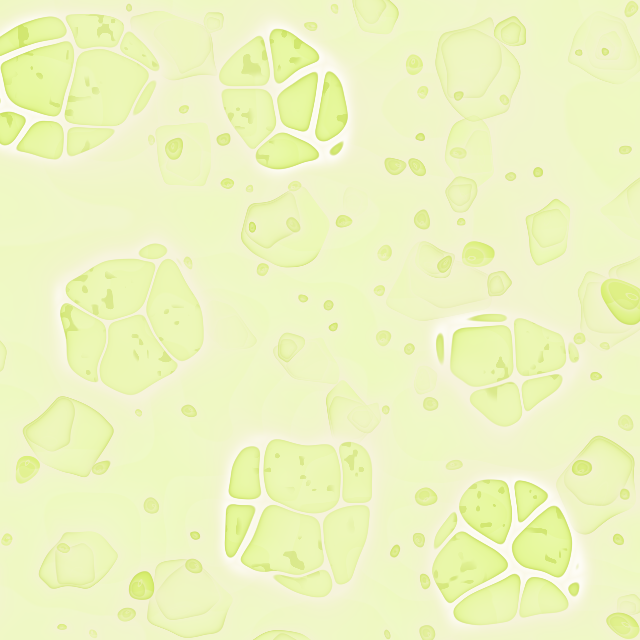
Write a Shadertoy shader that draws this texture.

```glsl
// Pale lime ground with faint translucent stones, white-cracked clusters and small green pebbles.
const float TAU = 6.2832;
const vec3 GROUND = vec3(0.938, 0.976, 0.775);
const vec3 CREAM = vec3(0.96, 0.943, 0.84);
const vec3 WHITE = vec3(1.0, 0.995, 0.98);
const vec3 PALE_LIME = vec3(0.922, 0.978, 0.695);
const vec3 LIME = vec3(0.9, 0.97, 0.6);
const vec3 LEAF = vec3(0.845, 0.942, 0.42);
const vec3 RIM = vec3(0.76, 0.85, 0.32);
const float CRACK_GRID = 10.0;

// Random and smooth helpers
vec2 hash2(vec2 p, float seed) {
    vec3 v = fract(p.xyx * vec3(0.1031, 0.1030, 0.0973) + seed * 0.1371);
    v += dot(v, v.yzx + 33.33);
    return fract((v.xx + v.yz) * v.zy);
}
float noise(vec2 p, float seed) {
    vec2 i = floor(p), f = fract(p), e = vec2(1, 0);
    f = f * f * (3.0 - 2.0 * f);
    return mix(mix(hash2(i, seed).x, hash2(i + e, seed).x, f.x),
               mix(hash2(i + e.yx, seed).x, hash2(i + 1.0, seed).x, f.x), f.y);
}
float smoothMax(float a, float b, float k) {
    float h = max(k - abs(a - b), 0.0) / k;
    return max(a, b) + h * h * k * 0.25;
}
vec2 neighbour(vec2 home, int k) { return home + vec2(k % 3, k / 3) - 1.0; }

// Irregular polygon with rounded corners
float stoneDistance(vec2 q, float radius, float roundness, vec2 id, float seed) {
    float turn = hash2(id, seed + 7.0).x * TAU, d = -radius;
    for (int k = 0; k < 6; k++) {
        vec2 h = hash2(id + float(k) * 17.0, seed + 3.0);
        float a = turn + (float(k) + 0.6 * h.x) * TAU / 6.0;
        float reach = radius * mix(0.62 + 0.25 * roundness, 1.08, h.y);
        d = smoothMax(d, dot(q, vec2(cos(a), sin(a))) - reach, radius * roundness);
    }
    return d;
}
// Outline of the cracked clusters
float clusterDistance(vec2 p) {
    vec2 home = floor(p * 3.0);
    float d = 1.0;
    for (int k = 0; k < 9; k++) {
        vec2 id = neighbour(home, k), h = hash2(id, 21.0);
        if (mod(id.x + 2.0 * id.y, 3.0) < 0.5) continue;
        vec2 q = p - (id + 0.28 + 0.44 * h) / 3.0;
        d = min(d, stoneDistance(q, mix(0.1, 0.148, h.y), 0.35, id, 23.0));
    }
    return d;
}
// Rounded depth inside a Voronoi cell
float cellDepth(vec2 p) {
    vec2 home = floor(p), nearest = vec2(9);
    for (int k = 0; k < 9; k++) {
        vec2 id = neighbour(home, k), site = id + 0.1 + 0.8 * hash2(id, 31.0) - p;
        if (length(site) < length(nearest)) nearest = site;
    }
    float d = -1.0;
    for (int k = 0; k < 25; k++) {
        vec2 id = home + vec2(k % 5, k / 5) - 2.0;
        vec2 site = id + 0.1 + 0.8 * hash2(id, 31.0) - p, gap = site - nearest;
        if (length(gap) > 0.01) d = smoothMax(d, -dot(0.5 * (site + nearest), normalize(gap)), 0.13);
    }
    return -d;
}
// Sharp steps that fade away, like overlapping sheets
float terraces(vec2 p, float steps, float seed) {
    float f = fract(noise(p, seed) * steps);
    return smoothstep(0.0, 0.05, f) * (1.0 - f);
}
// Soft halo outside, tinted body and thin dark rim inside
vec3 paintBody(vec3 base, float d, vec3 fill, float strength, float halo, float shade) {
    base = mix(base, CREAM, strength * 0.9 * exp(-max(d, 0.0) / halo));
    float inner = min(d, 0.0);
    vec3 body = mix(fill, LEAF, 0.4 * shade * exp(inner / 0.011));
    body = mix(body, RIM, 0.9 * shade * exp(inner / 0.0022));
    return mix(base, body, strength * smoothstep(0.001, -0.001, d));
}
// Jittered grid of stones; size and strength are (least, greatest)
vec3 scatterStones(vec3 col, vec2 p, float grid, vec2 size, vec2 strength, float share,
                   vec3 fill, float halo, float roundness, float seed) {
    vec2 home = floor(p * grid);
    for (int k = 0; k < 9; k++) {
        vec2 id = neighbour(home, k), h = hash2(id, seed), g = hash2(id, seed + 1.0);
        if (g.x > share * smoothstep(0.1, 0.7, noise(id * 0.4, seed)) * 1.6) continue;
        vec2 centre = (id + 0.15 + 0.7 * h) / grid, q = p - centre;
        float radius = mix(size.x, size.y, g.y * g.y), a = h.x * TAU;
        vec2 r = mat2(cos(a), -sin(a), sin(a), cos(a)) * q * 1.05;
        r.y *= mix(1.35, 1.1, roundness);
        float d = stoneDistance(r, radius, roundness, id, seed);
        if (d > halo * 4.0 || clusterDistance(centre) < radius * 0.6) continue;
        float power = mix(strength.x, strength.y, fract(h.y * 7.3));
        float shade = smoothstep(0.2, 0.75, noise(p * 14.0, seed));
        // Paler lower part, sunken facet and small oval ring
        float wave = q.y + radius * (0.5 * noise(p / radius * 1.5, seed) - 0.1);
        vec3 body = mix(fill, GROUND, 0.5 * smoothstep(0.001, -0.001, wave) * exp(min(wave, 0.0) / radius));
        float facet = stoneDistance(q - radius * (0.5 * g - 0.25), radius * 0.62, roundness, id + 5.0, seed);
        body = paintBody(body, smoothMax(facet, d + 0.004, 0.004), mix(body, fill, 0.7), 0.65, 0.004, shade);
        float ring = abs(length((r - 0.2 * radius) * vec2(1.0, 1.6)) - 0.2 * radius);
        body = mix(body, CREAM, 0.7 * roundness * smoothstep(0.0025, 0.0005, ring));
        col = paintBody(col, d, body, power, halo, shade);
    }
    return col;
}
// Cells parted by bright cracks, with tiny specks
vec3 paintClusters(vec3 col, vec2 p) {
    float outline = clusterDistance(p);
    if (outline > 0.1) return col;
    float glow = smoothstep(0.3, 0.65, noise(p * 6.0, 41.0));
    float gap = mix(0.002, 0.0055, glow);
    float cells = smoothMax(outline, gap - cellDepth(p * CRACK_GRID) / CRACK_GRID, 0.014);
    float speck = smoothstep(0.72, 0.78, noise(p * 90.0, 43.0)) * smoothstep(0.5, 0.7, noise(p * 22.0, 44.0));
    vec3 fill = mix(PALE_LIME, LIME, 0.35 * glow + 0.5 * terraces(p * 16.0, 2.0, 45.0));
    col = mix(col, CREAM, 0.95 * exp(-max(outline, 0.0) / 0.024));
    float crack = smoothstep(0.024, -0.002, outline) * mix(0.2, 1.0, glow);
    col = mix(col, WHITE, crack * exp(-max(cells, 0.0) / 0.014));
    return paintBody(col, cells, mix(fill, RIM, 0.6 * speck), mix(0.75, 1.0, glow), 0.0005, mix(0.35, 1.0, glow));
}
void mainImage(out vec4 fragColor, in vec2 fragCoord) {
    vec2 p = fragCoord / iResolution.y;
    p += 0.018 * (vec2(noise(p * 19.0, 51.0), noise(p * 19.0, 52.0)) - 0.5);
    vec3 col = mix(GROUND, CREAM, 0.4 * smoothstep(0.5, 0.8, noise(p * 5.0, 53.0)));
    col = mix(col, PALE_LIME, 0.35 * terraces(p * 6.0, 4.0, 54.0));
    // Faint large stones below, sharper features above
    col = scatterStones(col, p, 5.0, vec2(0.055, 0.1), vec2(0.35, 0.95), 0.9, PALE_LIME, 0.014, 0.15, 61.0);
    col = scatterStones(col, p, 8.0, vec2(0.024, 0.05), vec2(0.3, 0.9), 0.45, PALE_LIME, 0.01, 0.25, 71.0);
    col = paintClusters(col, p);
    col = scatterStones(col, p, 6.0, vec2(0.026, 0.045), vec2(0.8, 1.0), 0.24, LEAF, 0.012, 0.7, 81.0);
    col = scatterStones(col, p, 16.0, vec2(0.008, 0.019), vec2(0.55, 1.0), 0.4, LEAF, 0.007, 0.7, 91.0);
    fragColor = vec4(col, 1.0);
}
```
